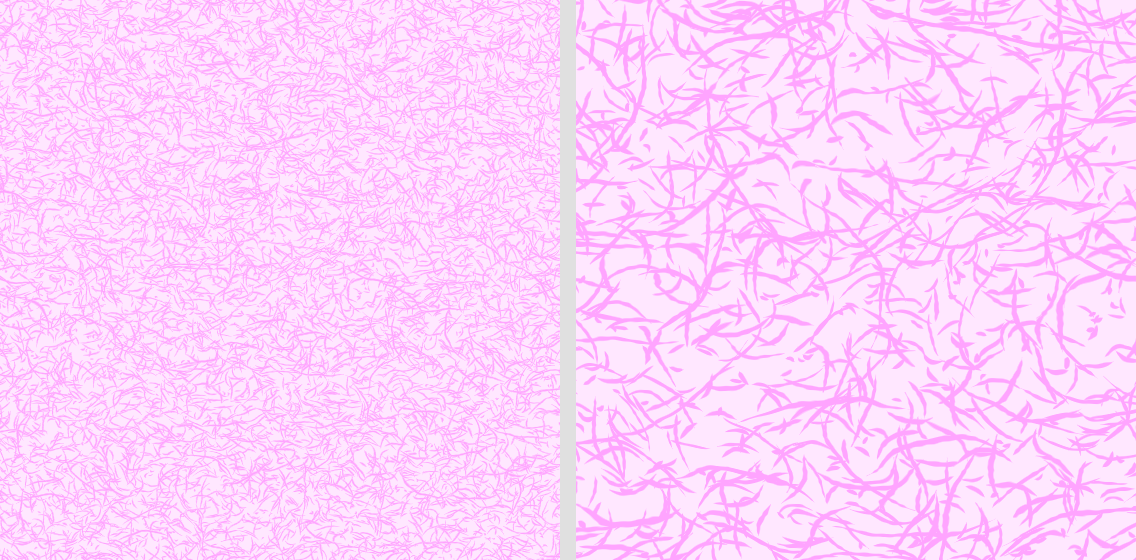
Left, the full canvas; right, a detail of the centre.
Reproduce this texture procedurally as a Shadertoy shader.

```glsl
// Pink fibre paper: thousands of short, tapered, curved hairs on a pale ground.
// Hairs are bent strokes scattered in a jittered grid, with a second layer of
// longer, mostly level strands. Layered sines make them wavy and uneven.

vec4 hash4(vec3 p) {
    vec4 h = fract(p.xyzx * vec4(0.1031, 0.1030, 0.0973, 0.1099));
    h += dot(h, h.wzxy + 33.33);
    return fract((h.xxyz + h.yzzw) * h.zywx);
}

// Distance to a parabolic hair centred at the origin, narrowing to its tips
float hairDistance(vec2 q, float halfLength, float bend, float halfWidth) {
    float k = bend / halfLength;
    float across = q.y - k * (q.x * q.x - halfLength * halfLength / 3.0);
    float d = abs(across) / sqrt(1.0 + 4.0 * k * k * q.x * q.x);
    float t = min(abs(q.x) / halfLength, 1.0);
    return max(d - halfWidth * (1.0 - t * t * t), abs(q.x) - halfLength);
}

// Nearest hair among those scattered in the surrounding 3 x 3 cells
float hairLayer(vec2 p, float cells, int count, vec2 lengthRange,
                float maxWidth, float levelBias, float seed) {
    vec2 home = floor(p * cells);
    float nearest = 1.0;
    for (int j = -1; j <= 1; j++)
    for (int i = -1; i <= 1; i++)
    for (int n = 0; n < count; n++) {
        vec2 cell = home + vec2(i, j);
        vec4 place = hash4(vec3(cell + 70.0, seed + float(n)));
        vec4 shape = hash4(vec3(cell + 170.0, seed + float(n) + 40.0));
        float turn = 3.14159 * place.z;
        float angle = turn - levelBias * sin(2.0 * turn);
        float c = cos(angle), s = sin(angle);
        vec2 q = mat2(c, -s, s, c) * (p - (cell + place.xy) / cells);
        float halfLength = mix(lengthRange.x, lengthRange.y, pow(place.w, 1.3)) / cells;
        float bend = (shape.x - 0.5) * 0.95;
        float halfWidth = maxWidth * mix(0.55, 1.0, shape.y);
        nearest = min(nearest, hairDistance(q, halfLength, bend, halfWidth));
    }
    return nearest;
}

void mainImage(out vec4 fragColor, in vec2 fragCoord) {
    vec2 p = fragCoord / iResolution.y;

    // Gentle waviness, broad then fine
    vec2 wavy = p + 0.0045 * sin(p.yx * vec2(31.0, 27.0) + 2.0 * sin(p * 17.0));
    wavy += 0.0010 * sin(wavy.yx * vec2(173.0, 149.0) + 2.0 * sin(wavy * 97.0));

    float hairs = hairLayer(wavy, 40.0, 5, vec2(0.10, 0.85), 0.0015, 0.18, 1.0);
    float strands = hairLayer(wavy, 13.0, 2, vec2(0.35, 0.80), 0.0017, 0.34, 11.0);

    // Ragged edges
    float ragged = 0.0002 * sin(p.x * 613.0 + 3.0 * sin(p.y * 471.0));
    float d = min(hairs, strands) + ragged;

    float pixel = 1.2 / iResolution.y;
    float ink = clamp(0.5 - d / pixel, 0.0, 1.0);
    vec3 paper = vec3(1.0, 0.907, 1.0);
    vec3 pink = vec3(1.0, 0.643, 1.0);
    fragColor = vec4(mix(paper, pink, ink), 1.0);
}
```
